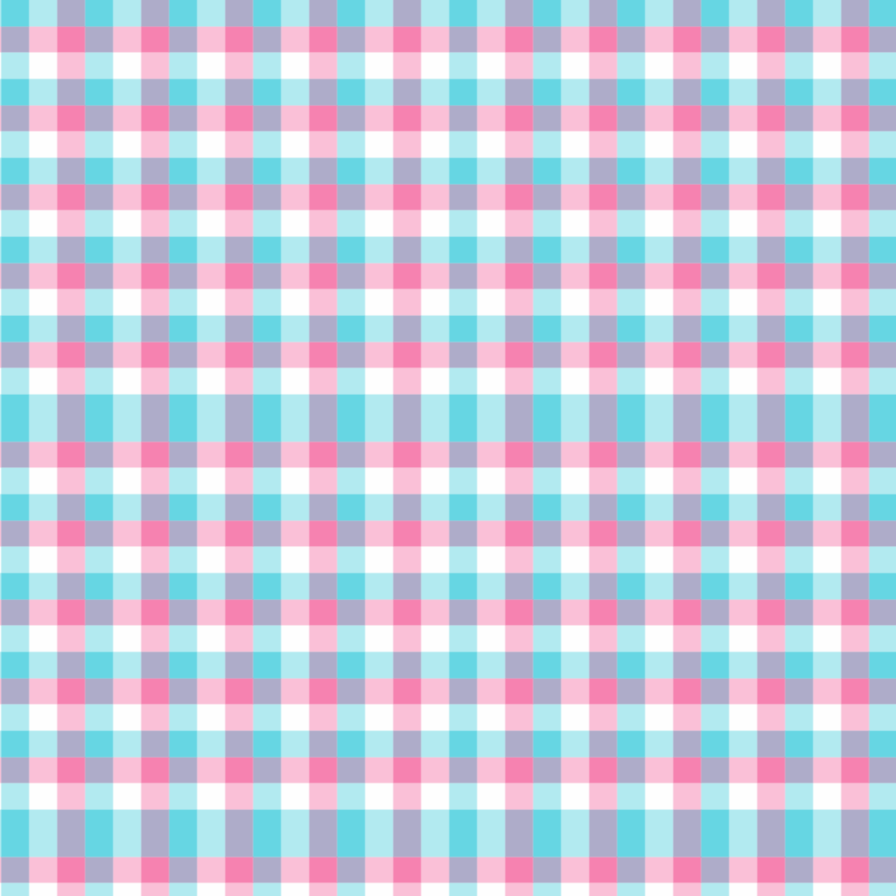
This pattern is drawn by a WebGL 2 fragment shader. Its source:

```glsl
#version 300 es
precision highp float;

uniform vec2 u_resolution;
out vec4 fragColor;

const vec3 WHITE = vec3(0.995);
const vec3 CYAN = vec3(0.40, 0.84, 0.89);
const vec3 PINK = vec3(0.965, 0.51, 0.69);

// Soft coverage of a stripe repeated along one axis
float stripe(float p, float centre, float period, float halfWidth, float soft) {
    float d = abs(mod(p - centre + 0.5 * period, period) - 0.5 * period);
    return 1.0 - smoothstep(halfWidth - soft, halfWidth + soft, d);
}

// Upright threads: x is cyan coverage, y is pink coverage
vec2 columnThreads(float x, float soft) {
    float cell = x * 32.0 - 0.04;
    // The sequence restarts after one extra white column in the middle
    float local = cell < 15.5 ? cell : cell - 16.0;
    float cyan = stripe(local, 0.5, 3.0, 0.5, soft * 32.0);
    float pink = stripe(local, 2.5, 3.0, 0.5, soft * 32.0);
    if (cell < 15.5) cyan *= step(local, 14.5);
    return vec2(cyan, pink * step(1.0, local));
}

// Level threads, counted downward in groups of five repeats
vec2 rowThreads(float y, float soft) {
    float row = mod((1.0 - y) * 11.361, 5.265);
    float cyan = stripe(row, 0.1686, 1.0, 0.1686, soft * 11.361);
    float pink = stripe(row, 0.5007, 1.0, 0.1635, soft * 11.361);
    // A taller cyan band joins neighbouring groups
    return vec2(max(cyan, step(row, 0.15)), pink);
}

vec3 threadColor(vec2 cover) {
    return WHITE + cover.x * (CYAN - WHITE) + cover.y * (PINK - WHITE);
}

void main() {
    vec2 uv = gl_FragCoord.xy / u_resolution;
    vec2 soft = max(vec2(0.0013), 0.7 / u_resolution);
    vec2 columns = columnThreads(uv.x, soft.x);
    vec2 rows = rowThreads(uv.y, soft.y);

    // Both directions are woven in equal parts
    vec3 color = 0.5 * (threadColor(columns) + threadColor(rows));

    // Faint pale seams where the bands meet
    vec2 seams = 4.0 * (columns * (1.0 - columns) + rows * (1.0 - rows));
    color = mix(color, WHITE, 0.07 * min(seams.x + seams.y, 1.0));

    fragColor = vec4(color, 1.0);
}
```
